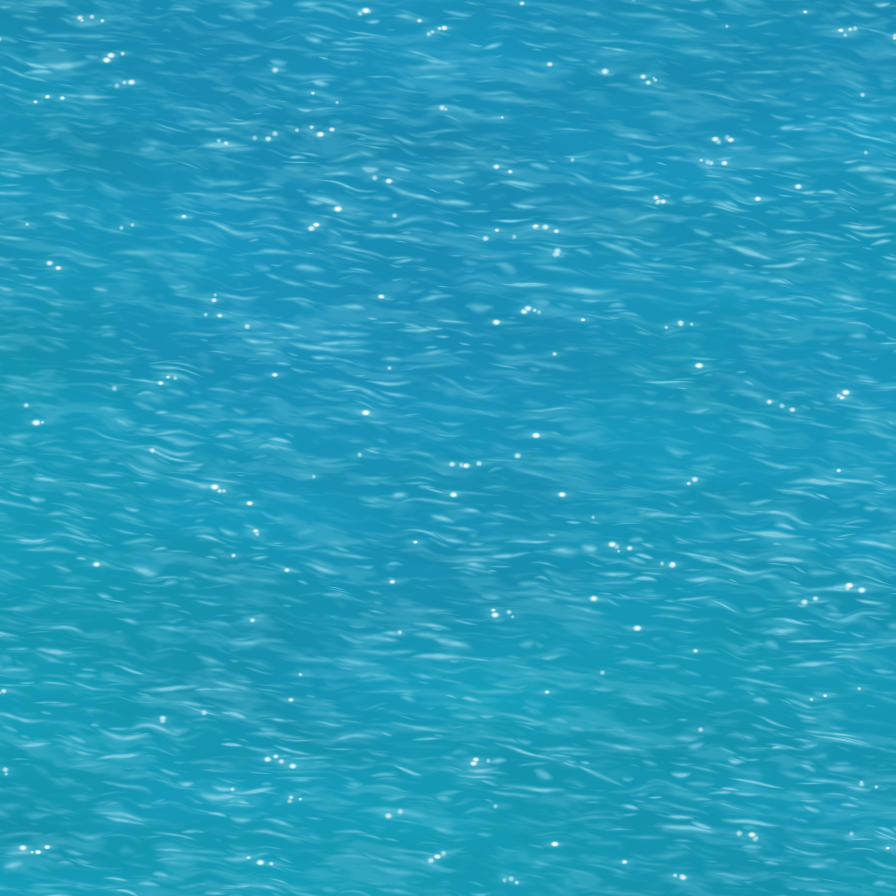
Write a Shadertoy shader that draws this texture.

```glsl
// Sunlit turquoise sea: drifting wind ripples with pale crests and scattered white glints.

const vec3 WATER_FAR   = vec3(0.100, 0.562, 0.716);
const vec3 WATER_NEAR  = vec3(0.080, 0.597, 0.700);
const vec3 CREST_COLOR = vec3(0.465, 0.785, 0.875);
const vec3 GLINT_COLOR = vec3(0.950, 1.000, 1.000);

const vec2  LONG_CELL    = vec2(0.060, 0.022);  // spacing of the long crests
const vec2  SHORT_CELL   = vec2(0.045, 0.018);  // spacing of the short crests
const vec2  CREST_LENGTH = vec2(0.010, 0.040);  // shortest and longest half length
const vec2  CREST_SLOPE  = vec2(-0.28, 0.07);
const float CREST_WIDTH  = 0.0027;
const float FINE_SCALE   = 1.6;                 // shrink of the finest crests
const float WOBBLE       = 0.009;
const float SHEEN        = 0.27;                // strength of the faint ripples
const float SWELL_SHADE  = 0.14;                // broad light and dark patches
const float GLINT_CELL   = 0.046;
const float GLINT_CHANCE = 0.28;
const float GLINT_RADIUS = 0.0031;
const int   GLINT_DOTS   = 4;

vec4 hash4(vec2 p) {
    vec4 q = fract(p.xyxy * vec4(0.1031, 0.1030, 0.0973, 0.1099));
    q += dot(q, q.wzxy + 33.33);
    return fract((q.xxyz + q.yzzw) * q.zywx);
}

float noise(vec2 p) {
    vec2 i = floor(p), f = fract(p);
    f = f * f * (3.0 - 2.0 * f);
    float low  = mix(hash4(i).x, hash4(i + vec2(1, 0)).x, f.x);
    float high = mix(hash4(i + vec2(0, 1)).x, hash4(i + vec2(1, 1)).x, f.x);
    return mix(low, high, f.y);
}

float fbm(vec2 p) {
    return 0.55 * noise(p) + 0.30 * noise(p * 2.03 + 17.0) + 0.15 * noise(p * 4.1 + 41.0);
}

// Tapered, slightly tilted strokes, one per jittered cell
float crests(vec2 p, vec2 cellSize, float seed) {
    vec2 cell = floor(p / cellSize);
    float result = 0.0;
    for (int y = -1; y <= 1; y++)
    for (int x = -1; x <= 1; x++) {
        vec2 id = cell + vec2(x, y);
        vec4 place = hash4(id + seed);
        vec4 look = hash4(id + seed + 57.0);
        vec2 d = p - (id + place.xy) * cellSize;
        float halfLength = mix(CREST_LENGTH.x, CREST_LENGTH.y, place.z * place.z);
        float along = d.x / halfLength;
        float taper = max(1.0 - along * along, 0.0);
        float bend = (look.y - 0.5) * 0.004 * along * along;
        float across = d.y - mix(CREST_SLOPE.x, CREST_SLOPE.y, place.w) * d.x - bend;
        float width = CREST_WIDTH * mix(0.6, 1.15, look.z) * (0.5 + 0.5 * taper);
        float strength = mix(0.15, 1.0, look.x * look.x);
        result = max(result, strength * taper * exp(-across * across / (width * width)));
    }
    return result;
}

// Small clusters of bright dots; x is the dot core, y the pale halo
vec2 glints(vec2 p) {
    vec2 cell = floor(p / GLINT_CELL);
    vec2 result = vec2(0.0);
    for (int y = -1; y <= 1; y++)
    for (int x = -1; x <= 1; x++) {
        vec2 id = cell + vec2(x, y);
        vec4 cluster = hash4(id + 211.0);
        if (cluster.z > GLINT_CHANCE) continue;
        vec2 center = (id + cluster.xy) * GLINT_CELL;
        float count = 1.0 + floor(cluster.w * cluster.w * float(GLINT_DOTS));
        for (int k = 0; k < GLINT_DOTS; k++) {
            if (float(k) >= count) break;
            vec4 look = hash4(id * 5.0 + float(k) * 13.0 + 307.0);
            vec2 spread = k == 0 ? vec2(0.0) : (look.xy - 0.5) * vec2(0.034, 0.012);
            vec2 d = p - center - spread;
            float radius = GLINT_RADIUS * mix(0.55, 1.1, look.z);
            vec2 q = d / (radius * vec2(mix(0.9, 1.4, look.w), 0.95));
            vec2 halo = d / vec2(0.012, 0.0034);
            float power = mix(0.5, 1.1, look.w);
            float r2 = dot(q, q);
            result.x = max(result.x, power * exp(-r2 * (0.5 + 0.7 * r2)));
            result.y = max(result.y, power * exp(-dot(halo, halo)));
        }
    }
    return result;
}

void mainImage(out vec4 fragColor, in vec2 fragCoord) {
    vec2 p = fragCoord / iResolution.y;

    // Water body, bluer toward the top, with broad patches
    float swell = fbm(p * vec2(2.5, 4.0) + 5.0);
    float depth = smoothstep(0.0, 1.0, p.y + 0.9 * (swell - 0.5));
    vec2 sheared = vec2(p.x, p.y + 0.14 * p.x);
    float patches = fbm(sheared * vec2(4.0, 13.0) + 71.0);
    vec3 color = mix(WATER_NEAR, WATER_FAR, depth);
    color *= 1.0 + SWELL_SHADE * (patches - 0.5);

    // Faint ripples, sheared down to the right
    vec2 warped = p + vec2(0.0, WOBBLE * (noise(p * vec2(30.0, 48.0)) - 0.5));
    vec2 drift = warped + vec2(0.0, 0.12 * p.x);
    float ripple = fbm(drift * vec2(22.0, 92.0) + 3.0 * swell);
    float sheen = SHEEN * smoothstep(0.46, 0.78, ripple);

    // Crests gather in diagonal bands
    vec2 banded = vec2(p.x - 0.4 * p.y, p.y + 0.45 * p.x);
    float band = smoothstep(0.28, 0.72, fbm(banded * vec2(5.0, 14.0) + 29.0));
    float crest = max(crests(warped, LONG_CELL, 11.0), 0.95 * crests(warped + 0.37, SHORT_CELL, 131.0));
    crest = max(crest, 0.7 * crests(warped * FINE_SCALE + 0.71, LONG_CELL, 173.0));
    crest *= mix(0.5, 1.3, band) * mix(0.6, 1.2, noise(p * vec2(110.0, 170.0)));
    color = mix(color, CREST_COLOR, clamp(sheen + crest, 0.0, 1.0));

    // Sun glints
    vec2 glint = glints(p);
    color = mix(color, CREST_COLOR, 0.5 * min(glint.y, 1.0));
    color = mix(color, GLINT_COLOR, min(glint.x, 1.0));

    fragColor = vec4(color, 1.0);
}
```
